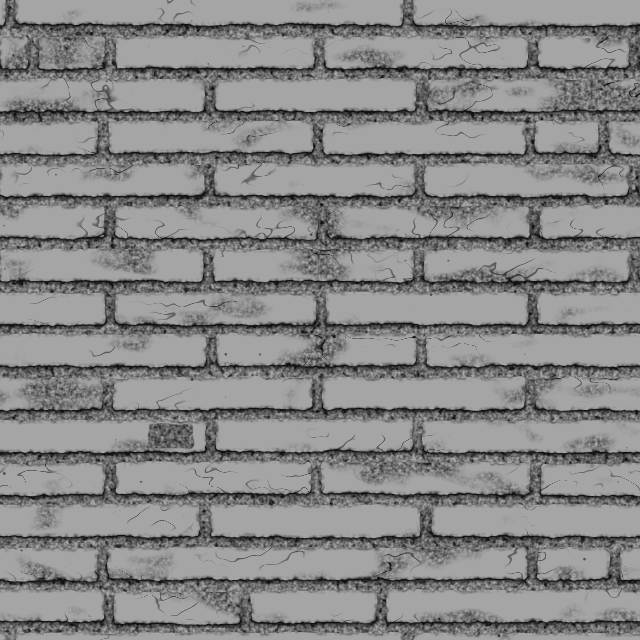
Reproduce this texture procedurally as a Shadertoy shader.

```glsl
// Weathered grey brick wall: fifteen courses of long bricks in gritty, shadowed mortar.

const float COURSES = 15.0;
const float BRICKS_ACROSS = 3.0;
const float COURSE_SHIFT = 0.28;      // vertical phase, in courses
const float HALF_HEIGHT = 0.0246;     // brick half height
const float HALF_JOINT = 0.0085;      // half width of upright joints
const float CORNER = 0.006;
const float JOINT_JITTER = 0.012;
const float SHADOW_DEPTH = 0.009;
const float FACE_TONE = 0.645;
const float MORTAR_TONE = 0.43;
const float PATCH_TONE = 0.37;
const float DARKEST = 0.07;
const vec3 TINT = vec3(0.998, 1.004, 0.998);
const vec2 PATCH_CENTRE = vec2(0.267, 0.319);
const vec2 PATCH_HALF = vec2(0.034, 0.019);

float hash(vec2 p) {
    vec3 q = fract(p.xyx * 0.1031);
    q += dot(q, q.yzx + 33.33);
    return fract((q.x + q.y) * q.z);
}

float cornerSlope(vec2 cell, vec2 offset) {
    float angle = 6.2832 * hash(cell);
    return dot(vec2(cos(angle), sin(angle)), offset);
}

// Gradient noise, roughly -0.7 to 0.7
float noise(vec2 p) {
    vec2 i = floor(p), f = p - i;
    vec2 u = f * f * f * (f * (f * 6.0 - 15.0) + 10.0);
    vec2 e = vec2(1.0, 0.0);
    return mix(mix(cornerSlope(i, f), cornerSlope(i + e, f - e), u.x),
               mix(cornerSlope(i + e.yx, f - e.yx), cornerSlope(i + 1.0, f - 1.0), u.x), u.y);
}

float boxDistance(vec2 p, vec2 halfSize, float radius) {
    vec2 q = abs(p) - halfSize + radius;
    return length(max(q, 0.0)) + min(max(q.x, q.y), 0.0) - radius;
}

// span = distance to left joint, distance to right joint, left joint position
void addJoint(float x, float joint, inout vec3 span) {
    float left = fract(x - joint);
    if (left < span.x) { span.x = left; span.z = joint; }
    span.y = min(span.y, fract(joint - x));
}

// Running bond, with some long bricks and short fillers
vec3 brickSpan(float x, float row) {
    vec3 span = vec3(1.0, 1.0, 0.0);
    float odd = mod(row, 2.0);
    bool longAtSide = odd < 0.5 && (row == 2.0 || row >= 8.0);
    for (float j = 0.0; j < BRICKS_ACROSS; j++) {
        float joint = (j + 0.5 * odd) / BRICKS_ACROSS - 0.008 * (1.0 - odd);
        joint += (hash(vec2(row, j + 20.0)) - 0.5) * JOINT_JITTER;
        bool skipped = longAtSide && j == 0.0;
        if (row == 0.0) { joint = 0.016 + 0.622 * j; skipped = j == 2.0; }
        if (row == 13.0) skipped = j == 1.0;
        if (row == 14.0) { joint = 0.171 + 0.213 * j; skipped = false; }
        if (!skipped) addJoint(x, joint, span);
    }
    if (row == 1.0) { addJoint(x, 0.052, span); addJoint(x, 0.992, span); }
    if (row == 3.0) addJoint(x, 0.943, span);
    if (row == 13.0) addJoint(x, 0.961, span);
    return span;
}

void mainImage(out vec4 fragColor, in vec2 fragCoord) {
    vec2 uv = fragCoord / iResolution.xy;
    float soft = max(0.0008, 0.75 / iResolution.y);

    // Shared noise layers
    float coarse = noise(uv * vec2(45.0, 60.0) + 7.0);
    float grit = noise(uv * 140.0);
    float grain = noise(uv * 270.0 + 31.0);

    // Course, brick and local position
    float course = (1.0 - uv.y) * COURSES + COURSE_SHIFT;
    float row = mod(floor(course), COURSES);
    vec3 span = brickSpan(uv.x, row);
    vec2 id = vec2(row + 3.0, floor(span.z * 60.0) + 5.0);
    float wear = hash(id);
    vec2 p = vec2(0.5 * (span.x - span.y), (0.5 - fract(course)) / COURSES);
    p.y += (hash(id + 40.0) - 0.5) * 0.003;

    // Uneven brick outline
    vec2 halfSize = vec2(0.5 * (span.x + span.y) - HALF_JOINT, HALF_HEIGHT);
    float d = boxDistance(p, halfSize, CORNER);
    d += 0.003 * noise(uv * vec2(14.0, 20.0) + id) + 0.0022 * coarse + 0.0015 * grit;
    float underside = 1.0 - smoothstep(-0.022, -0.008, p.y);
    float topside = smoothstep(0.012, 0.022, p.y);

    // Mortar: grit, pits and the shadow cast by the brick above
    float mortar = MORTAR_TONE + 0.27 * grit + 0.24 * grain + 0.10 * coarse;
    mortar += 0.10 * noise(uv * 9.0) + 0.03 * topside;
    mortar -= 0.22 * smoothstep(0.15, 0.45, noise(uv * 105.0 + 60.0));
    float shadow = 1.0 - smoothstep(0.0, SHADOW_DEPTH, d);
    mortar *= 1.0 - shadow * mix(0.25 * (1.0 - topside), 0.5, underside);

    // Face: grainy stains, worn rims, fine cracks and pinholes
    float stainField = noise(uv * vec2(7.0, 17.0) + 13.0) + 0.5 * noise(uv * vec2(21.0, 38.0));
    float stain = smoothstep(0.14, 0.6, stainField + 0.4 * (wear - 0.5));
    float face = FACE_TONE - stain * (0.2 + 0.3 * grit + 0.25 * grain);
    float rim = smoothstep(-0.006, 0.001, d);
    face -= rim * max(0.0, 0.11 + 0.3 * coarse + 0.25 * grit);
    float vein = abs(noise(uv * vec2(20.0, 38.0) + 0.4 * coarse + 80.0));
    float crackZone = smoothstep(0.12, 0.35, noise(uv * vec2(9.0, 18.0) + 50.0) + 0.3 * (wear - 0.5));
    face -= 0.3 * crackZone * (1.0 - smoothstep(0.0, 0.05, vein));
    face -= 0.35 * smoothstep(0.57, 0.68, noise(uv * 75.0 + 17.0));

    // One broken, gritty patch
    float patchEdge = boxDistance(uv - PATCH_CENTRE, PATCH_HALF, 0.004) + 0.004 * coarse;
    float patchMask = 1.0 - smoothstep(-0.001, 0.002, patchEdge);
    face = mix(face, PATCH_TONE + 0.3 * grit + 0.25 * grain, patchMask);

    // Combine, with a dark broken crevice along each lower edge
    float tone = mix(mortar, min(face, FACE_TONE), 1.0 - smoothstep(-soft, soft, d));
    float crevice = exp(-abs(d - 0.0008) / 0.0015) * underside;
    tone -= 0.28 * crevice * clamp(0.7 + coarse + grit, 0.0, 1.0);
    fragColor = vec4(clamp(tone, DARKEST, FACE_TONE) * TINT, 1.0);
}
```
